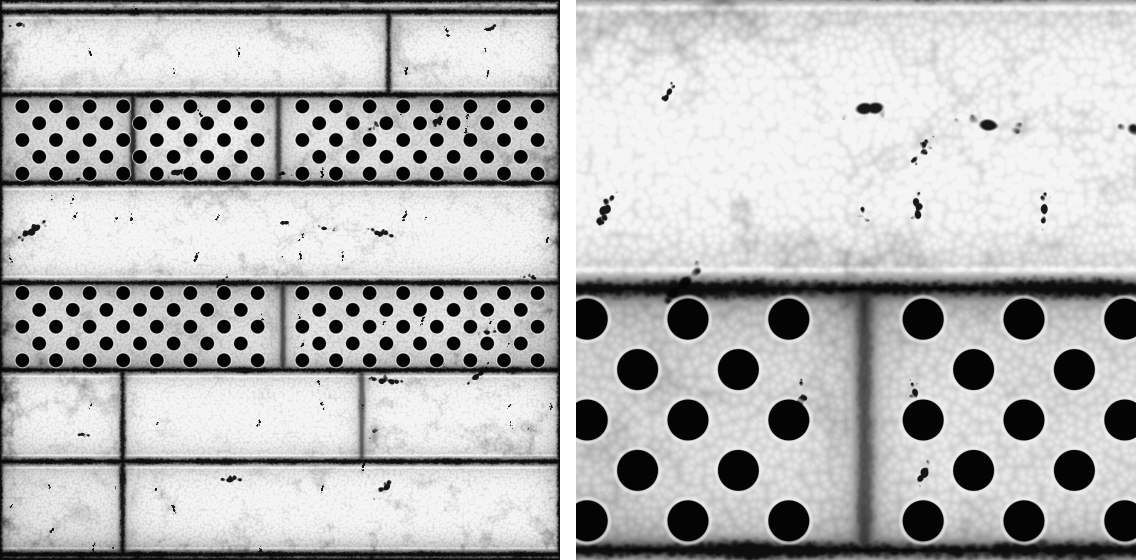
Left, the full canvas; right, a detail of the centre.
Reproduce this texture procedurally as a Shadertoy shader.

```glsl
const vec3 PAINT = vec3(0.96);
const vec3 SOOT = vec3(0.015);

// Heights of the horizontal seams, from top to bottom
const float SEAMS[7] = float[7](0.979, 0.831, 0.673, 0.495, 0.339, 0.176, 0.010);

// Upright joints of each row: x, strength, x, strength
const vec4 JOINTS[6] = vec4[6](
    vec4(0.694, 0.85, 9.0, 0.0), vec4(0.237, 0.75, 0.497, 0.65),
    vec4(9.0, 0.0, 9.0, 0.0), vec4(0.505, 0.55, 9.0, 0.0),
    vec4(0.219, 0.9, 0.646, 0.5), vec4(0.219, 0.9, 9.0, 0.0));

float hash(vec2 p) {
    vec3 q = fract(p.xyx * 0.1031);
    q += dot(q, q.yzx + 33.33);
    return fract((q.x + q.y) * q.z);
}

vec2 hash2(vec2 p) {
    return vec2(hash(p), hash(p + 57.3));
}

// Cellular noise: distance to the nearest scattered point
float cells(vec2 p) {
    vec2 cell = floor(p), f = fract(p);
    float nearest = 2.0;
    for (int y = -1; y <= 1; y++)
        for (int x = -1; x <= 1; x++) {
            vec2 o = vec2(x, y);
            nearest = min(nearest, length(o + hash2(cell + o) - f));
        }
    return nearest;
}

float layeredCells(vec2 p) {
    float sum = 0.0, weight = 0.36;
    for (int i = 0; i < 4; i++) {
        sum += weight * cells(p);
        p = mat2(1.6, 1.2, -1.2, 1.6) * p + 11.7;
        weight *= 0.72;
    }
    return sum;
}

// Broad stains from layered sines, 0 to 1
float stains(vec2 p) {
    float s = sin(p.x * 7.0 + 2.0 * sin(p.y * 5.0 + 1.0));
    s += sin(p.y * 11.0 - 1.7 * sin(p.x * 9.0 + 0.6));
    return 0.5 + 0.25 * s;
}

float line(float d, float width) {
    d = max(d, 0.0) / width;
    return exp(-d * d);
}

// Staggered holes in two groups per band; bands are a third apart
float holeDistance(vec2 p, float pitch, float radius) {
    vec2 q = vec2(mod(p.x, 0.5) - 0.25, mod(p.y - 0.25, 1.0 / 3.0) - 1.0 / 6.0);
    float row = clamp(round(q.y / pitch), -2.0, 2.0);
    float odd = mod(abs(row), 2.0), last = 7.0 - odd;
    float column = 2.0 * round((q.x / pitch - 1.0 + odd) * 0.5) + 1.0 - odd;
    column = clamp(column, -last, last);
    return length(q - pitch * vec2(column, row)) - radius;
}

// Sparse ragged flakes, one at most in each cell
float chips(vec2 p, float density, float turn, float aspect) {
    vec2 cell = floor(p);
    vec2 q = fract(p) - 0.5 - 0.3 * (hash2(cell) - 0.5);
    float a = turn + 1.2 * (hash(cell + 7.0) - 0.5);
    q = mat2(cos(a), -sin(a), sin(a), cos(a)) * q;
    float size = 0.06 + 0.2 * hash(cell + 3.0);
    float d = length(q * vec2(1.0, aspect)) - size + 0.45 * (cells(p * 7.0) - 0.32);
    return step(hash(cell + 19.0), density) * smoothstep(0.07, -0.07, d);
}

void mainImage(out vec4 fragColor, in vec2 fragCoord) {
    vec2 p = fragCoord / iResolution.xy;
    float aa = 0.8 / iResolution.y;
    float grime = layeredCells(p * 14.0), grain = cells(p * 190.0);
    float rough = 0.008 * (grime - 0.5) + 0.003 * (grain - 0.5);

    // Panel layout
    float seamGap = 1.0, joint = 0.0, jointGap = 1.0, perforated = 0.0;
    for (int i = 0; i < 7; i++) seamGap = min(seamGap, abs(p.y - SEAMS[i]));
    for (int i = 0; i < 6; i++) {
        if (p.y > SEAMS[i] || p.y < SEAMS[i + 1]) continue;
        vec2 gap = abs(p.x - JOINTS[i].xz);
        vec2 strength = JOINTS[i].yw;
        joint = max(strength.x * line(gap.x + rough, 0.0045),
                    strength.y * line(gap.y + rough, 0.0045));
        jointGap = min(gap.x, gap.y);
        perforated = float(i % 2) * step(float(i), 3.5);
    }
    float border = min(min(p.x, 1.0 - p.x), min(p.y, 1.0 - p.y));

    // Mottled paint, drips and dirt gathered along the edges
    float mottle = smoothstep(0.38, 0.75, grime);
    float drips = smoothstep(0.55, 0.95, cells(p * vec2(85.0, 9.0)));
    float dirt = 0.34 * exp(-seamGap / 0.016) + 0.22 * exp(-jointGap / 0.014);
    dirt += 0.5 * exp(-border / 0.022) * (0.5 + mottle);
    dirt += 0.16 * mottle * (0.4 + stains(p)) + 0.1 * drips * mottle;
    dirt += perforated * (0.05 + 0.12 * stains(p + 0.3));
    dirt += 0.14 * (grain - 0.5);
    dirt += 0.1 * smoothstep(0.35, 0.0, p.y) * smoothstep(0.5, 0.0, p.x);
    dirt -= (1.0 - perforated) * 0.16 * line(abs(seamGap - 0.011), 0.002);
    vec3 color = PAINT * clamp(1.0 - dirt, 0.0, 1.0);

    // Flakes and scratches
    float patches = smoothstep(0.4, 0.75, stains(p * 1.7 + 2.0));
    float wear = chips(p * 11.0, 0.1 + 0.2 * patches, 0.3, 3.5);
    wear = max(wear, chips(p * 27.0 + 5.0, 0.04 + 0.08 * patches, 1.5, 3.0));
    float edge = exp(-min(seamGap, border) / 0.009);
    wear = max(wear, 0.85 * smoothstep(0.62, 0.8, grime * (0.55 + 0.75 * edge)));
    color = mix(color, SOOT, 0.92 * wear);

    // Seams and joints
    float seam = max(line(seamGap + rough, 0.0042), line(border + rough, 0.004));
    color = mix(color, SOOT, max(0.94 * seam, joint));

    // Punched holes with a thin bright rim
    float hole = holeDistance(p, 0.03, 0.0122);
    color = mix(color, PAINT, 0.6 * perforated * line(abs(hole - 0.0012), 0.0011));
    color = mix(color, SOOT, perforated * smoothstep(aa, -aa, hole));
    fragColor = vec4(color, 1.0);
}
```
